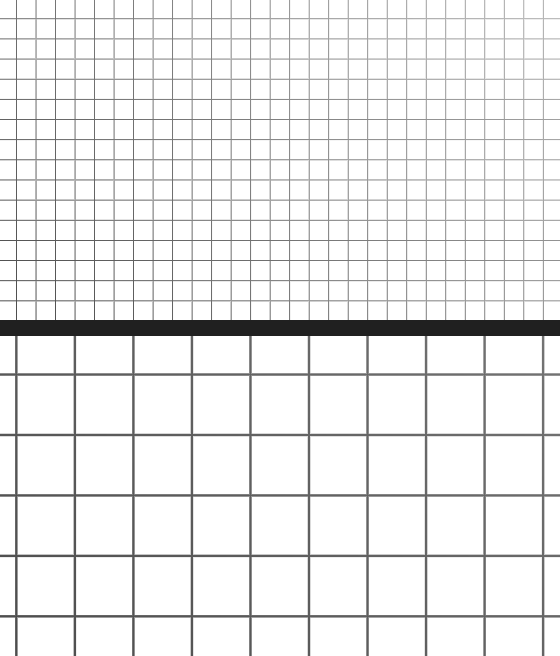
Top: the whole. Bottom: its middle third, enlarged.
A WebGL 1 fragment shader for this pattern:

```glsl
precision highp float;

uniform vec2 u_resolution;

// Share of each pixel covered by the nearest vertical (x) and horizontal (y) line
vec2 lineCoverage(vec2 uv, vec2 firstLine, vec2 pitch, vec2 width) {
  vec2 cell = (uv - firstLine) / pitch;
  vec2 offset = (fract(cell + 0.5) - 0.5) * pitch;
  vec2 pixel = 1.0 / u_resolution;
  vec2 upper = min(offset + 0.5 * pixel, 0.5 * width);
  vec2 lower = max(offset - 0.5 * pixel, -0.5 * width);
  return clamp((upper - lower) / pixel, 0.0, 1.0);
}

void main() {
  vec2 uv = gl_FragCoord.xy / u_resolution;

  // Grid of thin lines, slightly taller than wide
  vec2 coverage = lineCoverage(uv, vec2(0.0295, 0.0598),
                               vec2(0.03484, 0.06297), vec2(0.00146, 0.00256));
  float ink = max(coverage.x, coverage.y);

  // Ink fades from dark at the lower left to pale at the upper right
  float lineGrey = 0.14 + 0.30 * uv.x + 0.17 * uv.y;

  gl_FragColor = vec4(vec3(mix(1.0, lineGrey, ink)), 1.0);
}
```
